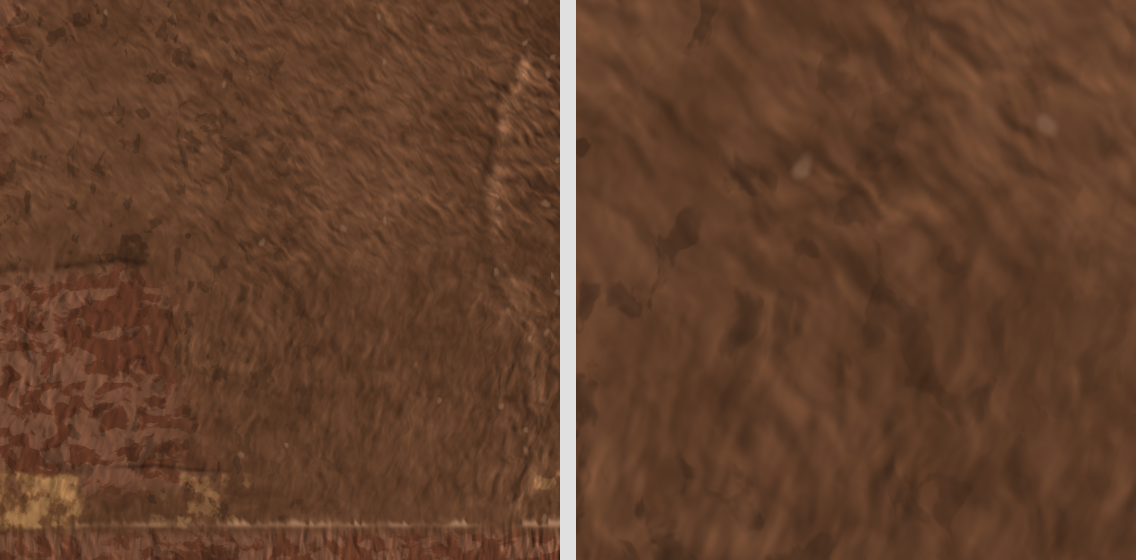
Left, the full canvas; right, a detail of the centre.
Give the GLSL for this texture, as a three.js fragment shader.

```glsl
// Worn brown leather with a raised nap, red stains, tan patches and a stitched lower seam.
varying vec2 vUv;

float hash(vec2 p) {
  return fract(sin(dot(p, vec2(127.1, 311.7))) * 43758.5453);
}

float noise(vec2 p) {
  vec2 i = floor(p), f = fract(p);
  f = f * f * (3.0 - 2.0 * f);
  return mix(mix(hash(i), hash(i + vec2(1, 0)), f.x),
             mix(hash(i + vec2(0, 1)), hash(i + vec2(1, 1)), f.x), f.y);
}

float fbm(vec2 p) {
  float sum = 0.0, amp = 0.53;
  for (int i = 0; i < 4; i++) {
    sum += amp * noise(p);
    p = mat2(0.8, 0.6, -0.6, 0.8) * p * 2.03 + 7.3;
    amp *= 0.5;
  }
  return sum;
}

// Short raised strokes, lit from the side; about -0.6 to 0.6
float nap(vec2 p, float angle) {
  float c = cos(angle), s = sin(angle);
  vec2 q = mat2(c, -s, s, c) * p * vec2(98.0, 46.0);
  q += 0.9 * vec2(noise(p * 42.0), noise(p * 42.0 + 19.0));
  float coarse = noise(q) - noise(q + vec2(0.6, 0.35));
  float fine = noise(q * 1.9 + 5.0) - noise(q * 1.9 + vec2(5.6, 5.3));
  return coarse * 0.75 + fine * 0.4;
}

// Soft-edged interval
float span(float a, float b, float soft, float x) {
  return smoothstep(a - soft, a + soft, x) * (1.0 - smoothstep(b - soft, b + soft, x));
}

float blob(vec2 p, vec2 centre, vec2 size) {
  vec2 d = (p - centre) / size;
  return exp(-dot(d, d));
}

float line(float d, float width) {
  return exp(-d * d / (width * width));
}

void main() {
  vec2 uv = vUv;
  vec2 warp = vec2(fbm(uv * 14.0), fbm(uv * 14.0 + 31.0)) - 0.5;
  vec2 p = uv + warp * 0.05;
  float cloud = fbm(p * 5.0 + 3.0) - 0.5;
  float mottle = fbm(p * vec2(46.0, 34.0)) - 0.5;

  // Broad brown shading
  float tone = 0.38 + cloud * 0.6 + mottle * 0.85;
  tone += 0.26 * blob(p, vec2(0.2, 0.72), vec2(0.26, 0.3));
  tone += 0.22 * blob(p, vec2(0.68, 0.72), vec2(0.16, 0.2));
  tone += 0.17 * blob(p, vec2(0.6, 0.17), vec2(0.25, 0.12));
  tone -= 0.26 * blob(p, vec2(0.83, 0.74), vec2(0.06, 0.09));
  tone -= 0.18 * blob(p, vec2(0.48, 0.5), vec2(0.13, 0.2));
  tone -= 0.2 * smoothstep(0.93, 1.0, p.x) * smoothstep(0.2, 0.4, p.y);
  vec3 color = mix(vec3(0.31, 0.195, 0.125), vec3(0.465, 0.31, 0.215), clamp(tone, 0.0, 1.3));

  // Red stains, broken into pale flakes
  float stain = span(0.12, 0.51, 0.03, p.y) * (1.0 - smoothstep(0.14, 0.42, p.x + cloud * 0.3));
  stain = max(stain, 0.8 * (1.0 - smoothstep(0.0, 0.055, p.x)) * smoothstep(0.55, 0.9, p.y));
  stain = max(stain, 0.9 * (1.0 - smoothstep(0.035, 0.06, uv.y)));
  float core = blob(p, vec2(0.25, 0.42), vec2(0.13, 0.06));
  float flake = smoothstep(0.42, 0.56, fbm(p * vec2(42.0, 55.0) + 9.0) - core * 0.14);
  color = mix(color, mix(vec3(0.37, 0.20, 0.135), vec3(0.475, 0.31, 0.23), flake), stain * 0.8);

  // Small dark chips
  float chip = smoothstep(0.6, 0.7, fbm(p * vec2(44.0, 30.0) + 50.0));
  color *= 1.0 - 0.2 * chip * (1.0 - 0.7 * smoothstep(0.3, 0.7, uv.x));

  // Tan patches in the lower band
  float band = span(0.055, 0.158, 0.005, uv.y + warp.y * 0.015);
  float worn = fbm(uv * vec2(52.0, 44.0) + 12.0) + cloud * 0.3;
  float tan = span(-0.1, 0.15, 0.012, p.x) * smoothstep(0.15, 0.5, worn);
  tan += 0.55 * span(0.27, 0.45, 0.02, p.x) * smoothstep(0.44, 0.65, worn);
  tan += 0.65 * smoothstep(0.92, 0.96, p.x) * span(0.11, 0.17, 0.01, uv.y) * smoothstep(0.4, 0.6, worn);
  tan *= band;
  vec3 tanColor = mix(vec3(0.45, 0.30, 0.18), vec3(0.66, 0.49, 0.31), smoothstep(0.35, 0.65, worn));
  color = mix(color, tanColor, tan * 0.8);

  // Broken horizontal cracks
  float broken = smoothstep(0.3, 0.6, noise(uv * 25.0));
  float upperCrack = line(uv.y - 0.523 + warp.y * 0.03 - uv.x * 0.02, 0.006);
  color *= 1.0 - 0.25 * broken * upperCrack * (1.0 - smoothstep(0.2, 0.42, uv.x));
  float lowerCrack = line(uv.y - 0.171 + uv.x * 0.02 + warp.y * 0.015, 0.004);
  color *= 1.0 - 0.25 * lowerCrack * span(0.2, 0.39, 0.03, uv.x);

  // Curved crease on the right, pale with a shadow on its left
  float upperArc = 0.878 + 0.9 * pow(abs(uv.y - 0.65), 2.0);
  float lowerArc = 0.96 - 2.5 * pow(abs(uv.y - 0.24), 2.0);
  float crease = uv.x - mix(lowerArc, upperArc, smoothstep(0.33, 0.42, uv.y)) + warp.x * 0.035;
  float strength = span(0.07, 0.92, 0.03, uv.y) * (0.5 + 0.4 * smoothstep(0.52, 0.65, uv.y));
  color += vec3(0.09, 0.07, 0.055) * strength * line(crease - 0.01, 0.014) * (1.0 + mottle * 3.0);
  color *= 1.0 - 0.18 * strength * line(crease + 0.014, 0.01);

  // Nap leans left above and right below, upright at the seam
  float relief = mix(nap(uv, -0.35), nap(uv, 0.6), smoothstep(0.4, 0.65, uv.y + cloud * 0.4));
  relief = mix(nap(uv * vec2(1.3, 0.8), -0.12), relief, smoothstep(0.04, 0.12, uv.y));
  float rough = 0.34 + 0.14 * stain + 0.2 * smoothstep(0.82, 0.95, uv.x) + 0.12 * tan;
  color *= 1.0 + relief * rough * (0.95 + cloud * 1.5);

  // Scattered pale flecks
  vec2 cell = floor(uv * 24.0), local = fract(uv * 24.0) - 0.5;
  vec2 shift = (vec2(hash(cell + 3.0), hash(cell + 8.0)) - 0.5) * 0.5;
  float fleck = 1.0 - smoothstep(0.06, 0.2, length((local - shift + warp) * vec2(1.2, 0.8)));
  fleck *= step(0.97 - 0.25 * smoothstep(0.85, 1.0, uv.x), hash(cell + 41.0));
  color = mix(color, vec3(0.58, 0.44, 0.34), fleck * 0.5);

  // Stitched seam of uneven teeth
  float tooth = noise(vec2(uv.x * 150.0 + uv.y * 40.0, 4.0));
  float seam = line(uv.y - 0.063 - (tooth - 0.5) * 0.006, 0.003 + 0.005 * tooth);
  seam *= span(0.13, 0.86, 0.01, uv.x) + smoothstep(0.92, 0.94, uv.x);
  seam *= (0.35 + 0.65 * tooth) * (0.35 + 0.65 * smoothstep(0.25, 0.7, noise(uv * vec2(28.0, 3.0))));
  color = mix(color, vec3(0.68, 0.51, 0.39), seam * 0.9);

  gl_FragColor = vec4(color, 1.0);
}
```
